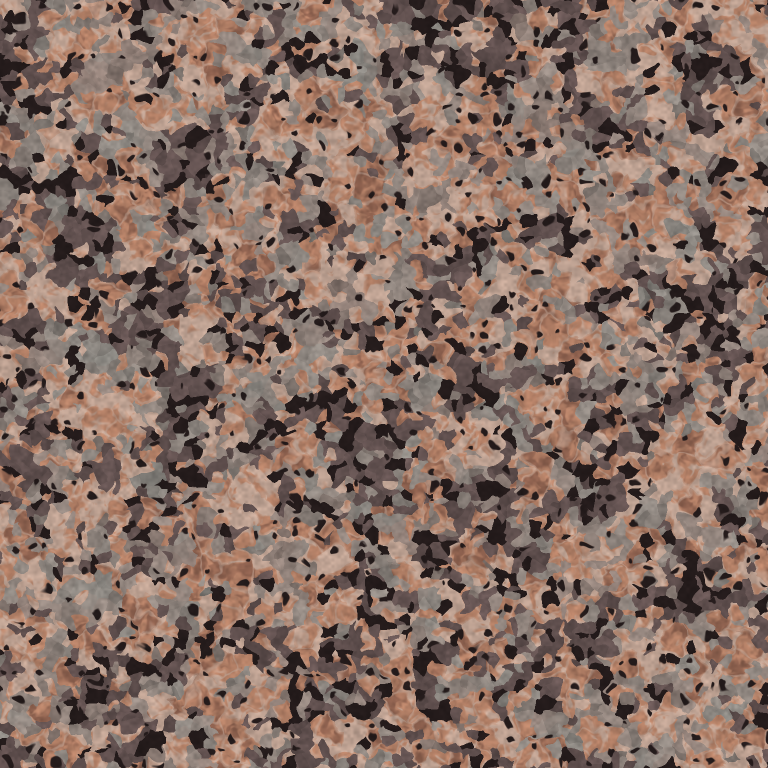
Give the GLSL for this texture, as a Shadertoy shader.

```glsl
const vec3 PALE_PINK = vec3(0.74, 0.63, 0.57);
const vec3 SALMON = vec3(0.70, 0.50, 0.40);
const vec3 RUST = vec3(0.54, 0.37, 0.30);
const vec3 WARM_GREY = vec3(0.54, 0.47, 0.44);
const vec3 COOL_GREY = vec3(0.51, 0.50, 0.48);
const vec3 SMOKE = vec3(0.35, 0.29, 0.285);
const vec3 MICA = vec3(0.14, 0.105, 0.105);

float hash(vec2 p, float seed) {
    return fract(sin(dot(p, vec2(127.1, 311.7)) + seed * 74.7) * 43758.5453);
}

float noise(vec2 p, float seed) {
    vec2 cell = floor(p);
    vec2 f = fract(p);
    f = f * f * (3.0 - 2.0 * f);
    float low = mix(hash(cell, seed), hash(cell + vec2(1, 0), seed), f.x);
    float high = mix(hash(cell + vec2(0, 1), seed), hash(cell + vec2(1, 1), seed), f.x);
    return mix(low, high, f.y);
}

float cloud(vec2 p, float seed) {
    return 0.6 * noise(p, seed) + 0.4 * noise(p * 2.1 + 7.3, seed + 1.0);
}

vec2 warp(vec2 p, float scale, float amount, float seed) {
    vec2 offset = vec2(noise(p * scale, seed), noise(p * scale, seed + 1.0));
    return p + amount * (offset - 0.5);
}

// Irregular cells: xy = grain centre, z = gap to the next grain, w = grain id
vec4 grains(vec2 p, float scale, float seed) {
    p *= scale;
    vec2 base = floor(p);
    vec2 centre = base;
    vec2 owner = base;
    float nearest = 9.0;
    float second = 9.0;
    for (int y = -1; y <= 1; y++) {
        for (int x = -1; x <= 1; x++) {
            vec2 cell = base + vec2(x, y);
            vec2 point = cell + vec2(hash(cell, seed), hash(cell, seed + 1.0));
            float d = length(point - p);
            if (d < nearest) {
                second = nearest;
                nearest = d;
                centre = point;
                owner = cell;
            } else {
                second = min(second, d);
            }
        }
    }
    return vec4(centre / scale, second - nearest, hash(owner, seed + 2.0));
}

// Large pink crystals with pale seams
vec3 feldspar(vec2 p) {
    vec4 g = grains(p, 34.0, 3.0);
    float tone = 0.55 * g.w + 0.45 * noise(p * 75.0, 8.0);
    tone += 0.35 * (noise(p * 190.0, 9.0) - 0.5);
    vec3 color = mix(RUST, SALMON, smoothstep(0.10, 0.40, tone));
    color = mix(color, PALE_PINK, smoothstep(0.46, 0.66, tone));
    float seam = 1.0 - smoothstep(0.03, 0.16, g.z);
    return mix(color, PALE_PINK, 0.55 * seam);
}

// Small grey and dark grains gathered into loose clumps
vec3 addGrains(vec3 color, vec2 p) {
    vec4 g = grains(p, 82.0, 15.0);
    float pick = hash(g.xy * 91.0, 21.0);
    float clump = cloud(g.xy * 23.0, 24.0) + 0.45 * (g.w - 0.5);
    float quartz = cloud(g.xy * 27.0, 31.0) + 0.4 * (pick - 0.5);
    vec3 grey = mix(WARM_GREY, COOL_GREY, noise(g.xy * 30.0, 36.0));
    grey *= 0.88 + 0.26 * pick;
    vec3 dark = pick < 0.36 ? MICA : SMOKE * (0.82 + 0.38 * pick);
    if (quartz > 0.60) color = grey;
    if (clump > 0.57) color = grey;
    if (clump > 0.605) color = dark;
    return color;
}

// Isolated round flecks of black mica
float flecks(vec2 p, float scale, float seed) {
    vec2 cell = floor(p * scale);
    vec2 centre = 0.35 + 0.3 * vec2(hash(cell, seed), hash(cell, seed + 1.0));
    float radius = mix(0.18, 0.33, hash(cell, seed + 2.0));
    float d = length(fract(p * scale) - centre);
    float present = step(hash(cell, seed + 3.0), 0.17);
    return present * (1.0 - smoothstep(radius - 0.06, radius + 0.06, d));
}

vec3 granite(vec2 uv) {
    vec2 p = warp(uv, 62.0, 0.012, 41.0);
    p = warp(p, 170.0, 0.005, 44.0);
    vec3 color = addGrains(feldspar(p), p);
    color = mix(color, MICA, flecks(p, 61.0, 51.0));
    float mottle = noise(uv * 240.0, 61.0) + noise(uv * 125.0, 63.0) - 1.0;
    return color * (1.0 + 0.15 * mottle);
}

void mainImage(out vec4 fragColor, in vec2 fragCoord) {
    // Four samples per pixel soften the grain borders
    vec3 sum = vec3(0.0);
    for (int i = 0; i < 4; i++) {
        vec2 offset = 0.5 * vec2(i % 2, i / 2) - 0.25;
        sum += granite((fragCoord + offset) / iResolution.y);
    }
    fragColor = vec4(sum / 4.0, 1.0);
}
```
